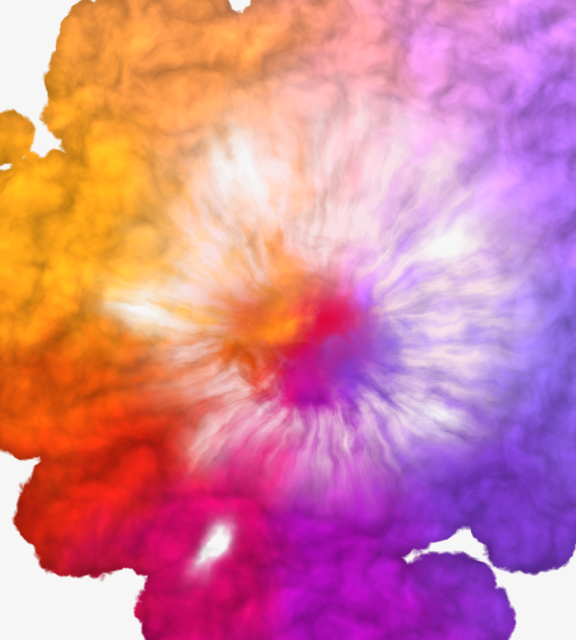
Reproduce this background procedurally as a WebGL 1 fragment shader.

```glsl
precision highp float;
uniform vec2 u_resolution;

#define ASPECT 0.898
#define CORE vec2(0.488, 0.466)
#define PAPER vec3(0.965)
#define PALE vec3(0.98, 0.89, 0.91)
#define EDGE_SOFTNESS 0.004
#define EDGE_BILLOW 0.045
#define WARP 0.035
#define PUFF_SCALE 8.0
#define STREAK_SCALE 7.0
#define PALE_AMOUNT 0.74

vec2 gradient(vec2 cell) {
  float h = fract(sin(dot(cell, vec2(127.1, 311.7))) * 43758.5);
  return vec2(cos(h * 6.2832), sin(h * 6.2832));
}

float noise(vec2 p) {
  vec2 i = floor(p), f = fract(p);
  vec2 u = f * f * f * (f * (f * 6.0 - 15.0) + 10.0);
  vec2 e = vec2(1.0, 0.0);
  float low = mix(dot(gradient(i), f), dot(gradient(i + e), f - e), u.x);
  float high = mix(dot(gradient(i + e.yx), f - e.yx), dot(gradient(i + 1.0), f - 1.0), u.x);
  return mix(low, high, u.y) * 1.4;
}

float fbm(vec2 p) {
  float sum = 0.0, amp = 0.5;
  for (int i = 0; i < 5; i++) {
    sum += amp * noise(p);
    p = mat2(1.6, 1.2, -1.2, 1.6) * p + 3.7;
    amp *= 0.5;
  }
  return sum;
}

// Rounded lobes separated by sharp creases
float billow(vec2 p) {
  float sum = 0.0, amp = 0.5;
  for (int i = 0; i < 4; i++) {
    sum += amp * abs(noise(p));
    p = mat2(1.6, 1.2, -1.2, 1.6) * p + 5.3;
    amp *= 0.5;
  }
  return sum;
}

float puff(float body, vec2 p, vec2 center, float radius) {
  return min(body, length(p - center) - radius);
}

float cloudShape(vec2 p) {
  float d = length(p - vec2(0.482, 0.531)) - 0.43;
  d = puff(d, p, vec2(0.247, 0.857), 0.176);
  d = puff(d, p, vec2(0.73, 0.87), 0.365);
  d = puff(d, p, vec2(0.117, 0.518), 0.247);
  d = puff(d, p, vec2(0.0, 0.78), 0.042);
  d = puff(d, p, vec2(0.137, 0.206), 0.107);
  d = puff(d, p, vec2(0.247, 0.167), 0.068);
  d = puff(d, p, vec2(0.326, 0.043), 0.111);
  d = puff(d, p, vec2(0.521, 0.036), 0.143);
  d = puff(d, p, vec2(0.69, 0.036), 0.102);
  d = puff(d, p, vec2(0.82, 0.193), 0.085);
  return puff(d, p, vec2(0.898, 0.349), 0.15);
}

// Smoke hues around the core, measured in turns from the right
vec3 smokeHue(float t) {
  vec3 c = mix(vec3(0.56, 0.42, 0.92), vec3(0.71, 0.43, 0.94), smoothstep(0.0, 0.12, t));
  c = mix(c, vec3(0.92, 0.58, 0.93), smoothstep(0.11, 0.18, t));
  c = mix(c, vec3(0.95, 0.60, 0.62), smoothstep(0.17, 0.23, t));
  c = mix(c, vec3(0.97, 0.59, 0.30), smoothstep(0.22, 0.31, t));
  c = mix(c, vec3(1.0, 0.64, 0.10), smoothstep(0.31, 0.42, t));
  c = mix(c, vec3(0.88, 0.32, 0.04), smoothstep(0.46, 0.53, t));
  c = mix(c, vec3(0.82, 0.13, 0.06), smoothstep(0.53, 0.60, t));
  c = mix(c, vec3(0.80, 0.03, 0.40), smoothstep(0.59, 0.67, t));
  c = mix(c, vec3(0.66, 0.05, 0.70), smoothstep(0.68, 0.76, t));
  c = mix(c, vec3(0.48, 0.22, 0.79), smoothstep(0.77, 0.88, t));
  return mix(c, vec3(0.56, 0.42, 0.92), smoothstep(0.88, 1.0, t));
}

float glow(vec2 p, vec2 center, float radius) {
  vec2 d = (p - center) / radius;
  return exp(-dot(d, d));
}

// Glow stretched along the line out of the core
float flare(vec2 p, vec2 center, float size) {
  vec2 axis = normalize(center - CORE), d = p - center;
  vec2 q = vec2(dot(d, axis) * 0.5, dot(d, vec2(-axis.y, axis.x)));
  return exp(-dot(q, q) / (size * size));
}

void main() {
  vec2 p = gl_FragCoord.xy / u_resolution * vec2(ASPECT, 1.0);
  vec2 w = p + WARP * vec2(fbm(p * 7.0), fbm(p * 7.0 + 19.0));
  vec2 ray = w - CORE;
  float r = length(ray);
  vec2 dir = ray / max(r, 0.001);
  float turn = fract(atan(ray.y, ray.x) / 6.2832 + 0.04 * fbm(p * 9.0 + 31.0));
  float lobes = billow(w * PUFF_SCALE);
  float streak = fbm(dir * (STREAK_SCALE + 5.0 * r) + w * 3.0);
  float wisps = fbm(w * 17.0 + 8.0);

  // Billowing smoke, lit from the upper left
  float relief = lobes - billow((w + vec2(-0.012, 0.016)) * PUFF_SCALE);
  vec3 color = smokeHue(turn) * (0.87 + 0.5 * lobes + 0.5 * relief);

  // Pale, streaked hollow around the core
  float hollow = 1.0 - smoothstep(0.2, 0.39, length(w - vec2(0.52, 0.56)));
  hollow *= smoothstep(0.05, 0.17, r + 0.12 * wisps);
  color = mix(color, PALE, clamp(hollow * (PALE_AMOUNT + 0.7 * streak + 0.4 * wisps), 0.0, 0.95));

  // Saturated core
  float broken = clamp(0.85 + 1.3 * wisps, 0.0, 1.0);
  color = mix(color, vec3(0.88, 0.27, 0.08), 0.8 * broken * glow(w, vec2(0.385, 0.495), 0.055));
  color = mix(color, vec3(0.58, 0.27, 0.86), 0.8 * broken * glow(w, vec2(0.56, 0.445), 0.055));
  color = mix(color, vec3(0.75, 0.08, 0.62), 0.8 * broken * glow(w, vec2(0.485, 0.405), 0.05));
  color = mix(color, vec3(0.87, 0.04, 0.25), broken * glow(w, vec2(0.505, 0.495), 0.06));

  // White openings between the plumes
  float white = flare(w, vec2(0.378, 0.733), 0.036) + flare(w, vec2(0.221, 0.525), 0.034);
  white += flare(w, vec2(0.703, 0.629), 0.027) + flare(w, vec2(0.677, 0.349), 0.024);
  white += 0.6 * flare(w, vec2(0.339, 0.31), 0.03) + 1.2 * flare(w, vec2(0.33, 0.145), 0.02);
  color = mix(color, PAPER, clamp(white * (0.85 + streak + 0.6 * wisps), 0.0, 1.0));

  // Lobed silhouette with a darker rim
  float edge = cloudShape(p) - EDGE_BILLOW * (billow(p * 13.0) - 0.2);
  color *= 1.0 - 0.18 * smoothstep(-0.03, 0.0, edge);
  color = mix(color, PAPER, smoothstep(-EDGE_SOFTNESS, EDGE_SOFTNESS, edge));
  gl_FragColor = vec4(clamp(color, 0.0, 1.0), 1.0);
}
```
